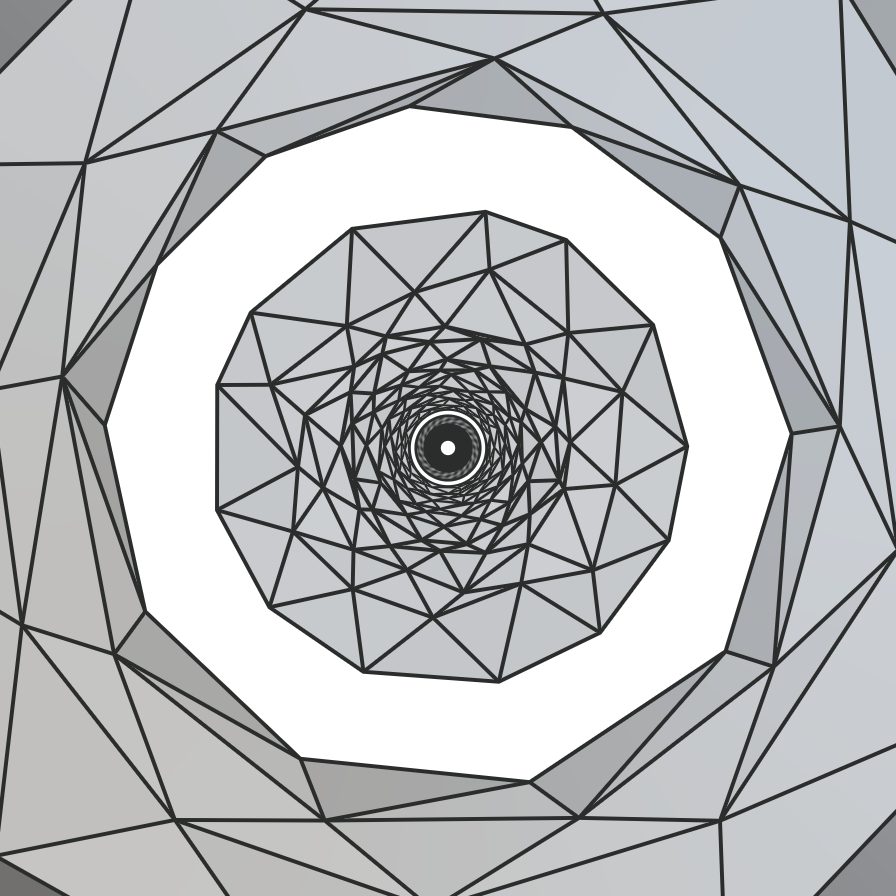
Give the GLSL for this background, as a Shadertoy shader.

```glsl
// Looking down a faceted grey tube with dark mesh lines and a bright gap before its far section.
#define LINE_HALF_WIDTH 0.0022
#define TUNNEL_RADIUS 0.267
#define TUNNEL_SIDES 13.0
#define RING_SPACING 1.5
#define DEPTH_JITTER 0.95
#define FACET_CONTRAST 0.05
#define INK vec3(0.17, 0.175, 0.175)
#define WALL vec3(0.785, 0.795, 0.805)
#define WHITE vec3(1.0)

const float TAU = 6.2831853;

// Near rings: vertex count, radius, first angle, angular swing (degrees)
const vec4 nearRings[4] = vec4[4](
    vec4(11.0, 0.384, -8.0, 13.0), vec4(9.0, 0.438, 7.0, 5.0),
    vec4(10.0, 0.515, 26.0, 10.0), vec4(10.0, 0.680, 10.0, 4.0));
const vec4 swingDirections = vec4(29.0, 227.0, 96.0, 40.0);

float hash(vec2 s) {
    return fract(sin(dot(s, vec2(127.1, 311.7))) * 43758.5453);
}

vec2 polar(float radius, float angle) {
    return radius * vec2(cos(angle), sin(angle));
}

float cross2(vec2 a, vec2 b) {
    return a.x * b.y - a.y * b.x;
}

float segmentDistance(vec2 p, vec2 a, vec2 b) {
    vec2 ab = b - a;
    return length(p - a - ab * clamp(dot(p - a, ab) / dot(ab, ab), 0.0, 1.0));
}

bool inTriangle(vec2 p, vec2 a, vec2 b, vec2 c) {
    vec3 side = vec3(cross2(b - a, p - a), cross2(c - b, p - b), cross2(a - c, p - c));
    return all(greaterThanEqual(side, vec3(0.0))) || all(lessThanEqual(side, vec3(0.0)));
}

float disc(float r, float radius, float pixel) {
    return clamp((radius - r) / pixel + 0.5, 0.0, 1.0);
}

float nearAngle(int ring, float i) {
    vec4 shape = nearRings[ring];
    float angle = shape.z + 360.0 * i / shape.x;
    return radians(angle + shape.w * cos(radians(angle - swingDirections[ring])));
}

vec2 tunnelVertex(float k, float i) {
    float id = mod(i, TUNNEL_SIDES);
    float depth = k + (k > 0.0 ? DEPTH_JITTER * (hash(vec2(k, id)) - 0.5) : 0.0);
    float turn = i + 0.5 * k + 0.4 * (hash(vec2(id + 31.0, k + 7.0)) - 0.5);
    return polar(1.0 / (1.0 / TUNNEL_RADIUS + RING_SPACING * depth),
                 TAU * turn / TUNNEL_SIDES + 0.05);
}

// Stitch each pair of near rings with triangles, walking round by angle
void drawNearTube(vec2 p, vec3 wall, inout vec3 color, inout float lineDistance) {
    for (int ring = 0; ring < 3; ring++) {
        float i = 0.0, j = 0.0;
        int steps = int(nearRings[ring].x + nearRings[ring + 1].x);
        for (int s = 0; s < steps; s++) {
            float nextInner = nearAngle(ring, i + 1.0);
            float nextOuter = nearAngle(ring + 1, j + 1.0);
            bool moveInner = nextInner < nextOuter;
            vec2 a = polar(nearRings[ring].y, nearAngle(ring, i));
            vec2 b = polar(nearRings[ring + 1].y, nearAngle(ring + 1, j));
            vec2 c = moveInner ? polar(nearRings[ring].y, nextInner)
                               : polar(nearRings[ring + 1].y, nextOuter);
            lineDistance = min(lineDistance, segmentDistance(p, a, b));
            lineDistance = min(lineDistance, segmentDistance(p, c, moveInner ? a : b));
            if (inTriangle(p, a, b, c)) {
                float shade = 1.0 + FACET_CONTRAST * (hash(vec2(float(s), float(ring))) - 0.5);
                if (ring == 0) shade *= moveInner ? 0.86 : 0.95;
                color = wall * shade;
            }
            if (moveInner) i++; else j++;
        }
    }
}

// Staggered triangle mesh, evenly spaced in perspective depth
void drawTunnel(vec2 p, float r, float angle, inout vec3 color, inout float lineDistance) {
    float ring = floor((1.0 / r - 1.0 / TUNNEL_RADIUS) / RING_SPACING);
    for (float k = max(ring - 2.0, 0.0); k <= ring + 1.0; k++) {
        float first = floor((angle - 0.05) / TAU * TUNNEL_SIDES - 0.5 * k);
        for (float i = first - 2.0; i <= first + 2.0; i++) {
            vec2 a = tunnelVertex(k, i), b = tunnelVertex(k, i + 1.0);
            vec2 c = tunnelVertex(k + 1.0, i), d = tunnelVertex(k + 1.0, i + 1.0);
            lineDistance = min(lineDistance, min(segmentDistance(p, a, b),
                min(segmentDistance(p, a, c), segmentDistance(p, b, c))));
            if (inTriangle(p, a, b, c) || inTriangle(p, b, c, d))
                color = WALL * (1.0 + FACET_CONTRAST * (hash(vec2(mod(i, TUNNEL_SIDES), k)) - 0.5));
        }
    }
}

void mainImage(out vec4 fragColor, in vec2 fragCoord) {
    vec2 p = (fragCoord - 0.5 * iResolution.xy) / iResolution.y;
    float pixel = 1.0 / iResolution.y;
    float r = max(length(p), 0.001), angle = atan(p.y, p.x);

    // Cool light from the upper right, warm shade at the lower left
    float light = dot(p, vec2(0.8, 0.6)) / r;
    vec3 wall = WALL + light * vec3(-0.005, 0.008, 0.025) - 0.015 * (1.0 - light);
    vec3 color = r > 0.5 ? wall * (0.7 + 0.12 * light) : (r < 0.2 ? WALL : WHITE);
    float lineDistance = 1.0;
    if (r > 0.34) drawNearTube(p, wall, color, lineDistance);
    else if (r > 0.035 && r < 0.29) drawTunnel(p, r, angle, color, lineDistance);

    // Mesh lines thin out with distance
    float lineWidth = min(LINE_HALF_WIDTH, 0.022 * r);
    color = mix(color, INK, disc(lineDistance, lineWidth, pixel));

    // Far end: bright rim, mottled ring, dark disc and central light
    float mottle = 0.5 + 0.5 * sin(angle * 17.0 + r * 900.0) * sin(angle * 7.0 - r * 500.0);
    color = mix(color, INK, disc(r, 0.044, pixel));
    color = mix(color, WHITE, disc(abs(r - 0.0395), 0.002, pixel));
    color = mix(color, mix(INK, WALL, 0.65 * mottle), disc(abs(r - 0.031), 0.0035, pixel));
    color = mix(color, WHITE, disc(r, 0.008, pixel));
    fragColor = vec4(color, 1.0);
}
```
